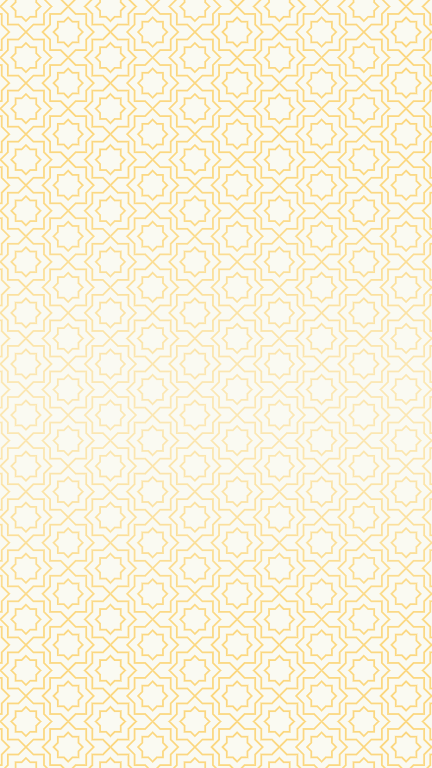
A Shadertoy shader for this pattern:

```glsl
// Lengths are fractions of the canvas height
#define ROW_PITCH 0.0665
#define COLUMN_PITCH 0.11
#define STAR_OFFSET_Y -0.0072
#define INNER_RADIUS 0.019
#define LINE_WIDTH 0.0023
#define FADE_CENTER 0.47
#define FADE_REACH 0.34
#define FADE_AMOUNT 0.45
#define PAPER vec3(0.982, 0.980, 0.950)
#define GOLD vec3(0.985, 0.845, 0.500)

const float PI = 3.14159;

// Signed distance to an eight-pointed star made of two crossed squares
float starDistance(vec2 p, float radius) {
    float sector = PI / 4.0;
    float angle = atan(p.y, p.x);
    angle = abs(angle - sector * round(angle / sector));
    vec2 folded = length(p) * vec2(cos(angle), sin(angle));
    return (folded.x + folded.y - radius) * sqrt(0.5);
}

// Distance to the nearest outline in one rectangular lattice of nested stars
float latticeDistance(vec2 p) {
    vec2 pitch = vec2(COLUMN_PITCH, ROW_PITCH);
    vec2 local = p - pitch * round(p / pitch);
    float outer = abs(starDistance(local, 0.5 * ROW_PITCH));
    float inner = abs(starDistance(local, INNER_RADIUS));
    return min(outer, inner);
}

void mainImage(out vec4 fragColor, in vec2 fragCoord) {
    vec2 p = (fragCoord - 0.5 * iResolution.xy) / iResolution.y;
    float pixel = 1.0 / iResolution.y;

    // Two lattices, offset by half a pitch, stagger the columns
    p -= vec2(0.25 * COLUMN_PITCH, STAR_OFFSET_Y);
    vec2 halfPitch = 0.5 * vec2(COLUMN_PITCH, ROW_PITCH);
    float d = min(latticeDistance(p), latticeDistance(p - halfPitch));
    float ink = clamp((0.5 * LINE_WIDTH - d) / pixel + 0.5, 0.0, 1.0);

    // The lines pale in a band across the middle
    float height = fragCoord.y / iResolution.y;
    float band = 1.0 - smoothstep(0.0, FADE_REACH, abs(height - FADE_CENTER));
    ink *= 1.0 - FADE_AMOUNT * band;

    fragColor = vec4(mix(PAPER, GOLD, ink), 1.0);
}
```
